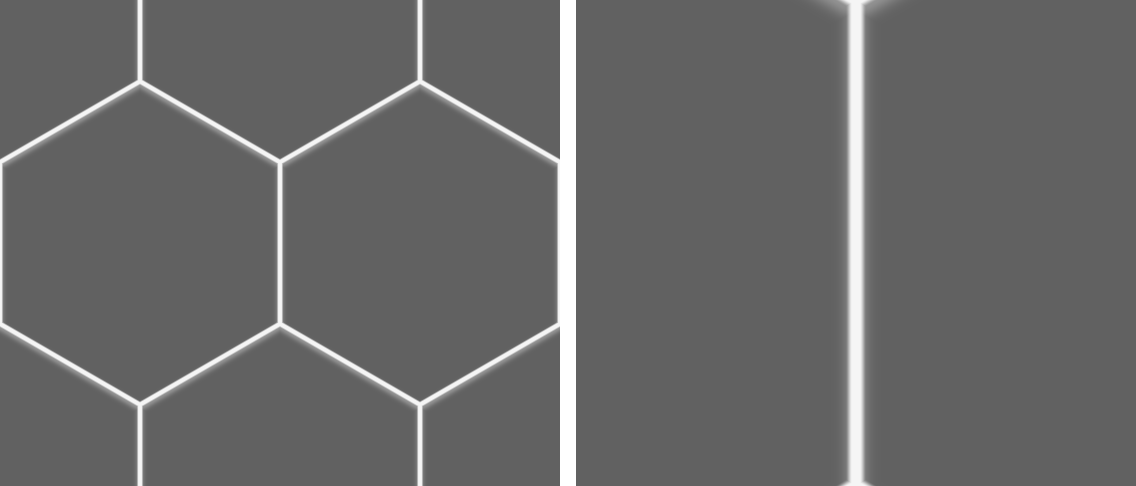
Left, the full canvas; right, a detail of the centre.
Give the GLSL for this pattern, as a Shadertoy shader.

```glsl
// Distance to the nearest edge of a pointy-top hexagon grid, cell width 1
float hexEdge(vec2 p) {
    vec2 period = vec2(1.0, sqrt(3.0));
    vec2 a = mod(p + vec2(0.0, 0.5 * period.y), period) - 0.5 * period;
    vec2 b = mod(p + vec2(0.5, 0.0), period) - 0.5 * period;
    vec2 q = abs(dot(a, a) < dot(b, b) ? a : b);
    return 0.5 - max(q.x, dot(q, 0.5 * period));
}

void mainImage(out vec4 fragColor, in vec2 fragCoord) {
    // Two cells span the canvas width
    vec2 p = 2.0 * (fragCoord - 0.5 * iResolution.xy) / iResolution.x;
    float soft = max(0.004, 1.0 / iResolution.x);

    // Soft light halo, shifted below the lines
    float halo = hexEdge(p + vec2(0.0, 0.012)) / 0.014;
    float shade = 0.38 + 0.19 * exp(-halo * halo);

    // Bright cell borders
    float line = 1.0 - smoothstep(0.0084 - soft, 0.0084 + soft, hexEdge(p));
    shade = mix(shade, 0.96, line);

    fragColor = vec4(vec3(shade), 1.0);
}
```
